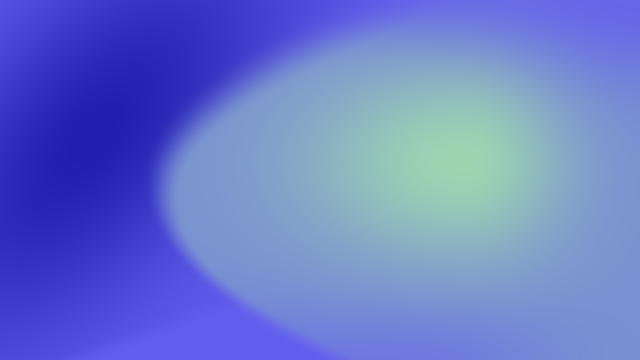
Reproduce this background procedurally as a WebGL 2 fragment shader.

```glsl
#version 300 es
precision highp float;

uniform vec2 u_resolution;
out vec4 fragColor;

#define VIOLET vec3(0.385, 0.37, 0.93)
#define NAVY vec3(0.135, 0.12, 0.68)
#define BLUE vec3(0.475, 0.57, 0.82)
#define GREEN vec3(0.615, 0.835, 0.695)
#define NAVY_CENTER vec2(0.255, 0.618)
#define NAVY_RADII vec2(0.72, 0.35)
#define NAVY_AXIS vec2(0.65, 0.76)
#define GLOW_CENTER vec2(1.29, 0.549)
#define LOBE_TIP vec2(0.40, 0.502)
#define LOBE_BEND vec2(2.0, 2.2)
#define FOLD_START 0.255
#define FOLD_SLOPE 0.354

float gauss(float x) {
    return exp(-x * x);
}

// Tilted dark pool, cut off below by a soft fold
vec3 backdrop(vec2 p) {
    vec2 axis = normalize(NAVY_AXIS);
    vec2 d = p - NAVY_CENTER;
    vec2 q = vec2(dot(d, axis), dot(d, vec2(axis.y, -axis.x))) / NAVY_RADII;
    float fold = p.y - FOLD_SLOPE * (p.x - FOLD_START);
    float pool = gauss(length(q)) * smoothstep(-0.015, 0.05, fold);
    return mix(VIOLET, NAVY, pool);
}

// Approximate signed distance to a sideways parabola, positive inside
float lobeDistance(vec2 p) {
    vec2 d = p - LOBE_TIP;
    float bend = d.y < 0.0 ? LOBE_BEND.x : LOBE_BEND.y;
    float slope = 2.0 * bend * d.y;
    return (d.x - bend * d.y * d.y) / sqrt(1.0 + slope * slope);
}

// Green glow over blue, washed with violet at top and bottom
vec3 lobeColor(vec2 p, float aspect) {
    float across = p.x / aspect;
    float topReach = mix(0.12, 0.24, smoothstep(0.55, 1.0, across));
    float top = 0.85 * gauss((1.0 - p.y) / topReach);
    float bottom = 0.5 * gauss(p.y / 0.16) * (1.0 - smoothstep(0.65, 1.0, across));
    vec3 base = mix(BLUE, VIOLET, max(top, bottom));

    vec2 d = p - GLOW_CENTER;
    vec2 reach = vec2(d.x < 0.0 ? 0.45 : 0.28, 0.275);
    return mix(base, GREEN, gauss(length(d / reach)));
}

void main() {
    vec2 p = gl_FragCoord.xy / u_resolution.y;
    float aspect = u_resolution.x / u_resolution.y;

    // The lobe edge is crisp below and blurred above
    float softness = mix(0.05, 0.17, smoothstep(0.2, 0.8, p.y));
    float cover = smoothstep(-0.005, softness, lobeDistance(p));

    vec3 color = mix(backdrop(p), lobeColor(p, aspect), cover);
    fragColor = vec4(color, 1.0);
}
```
